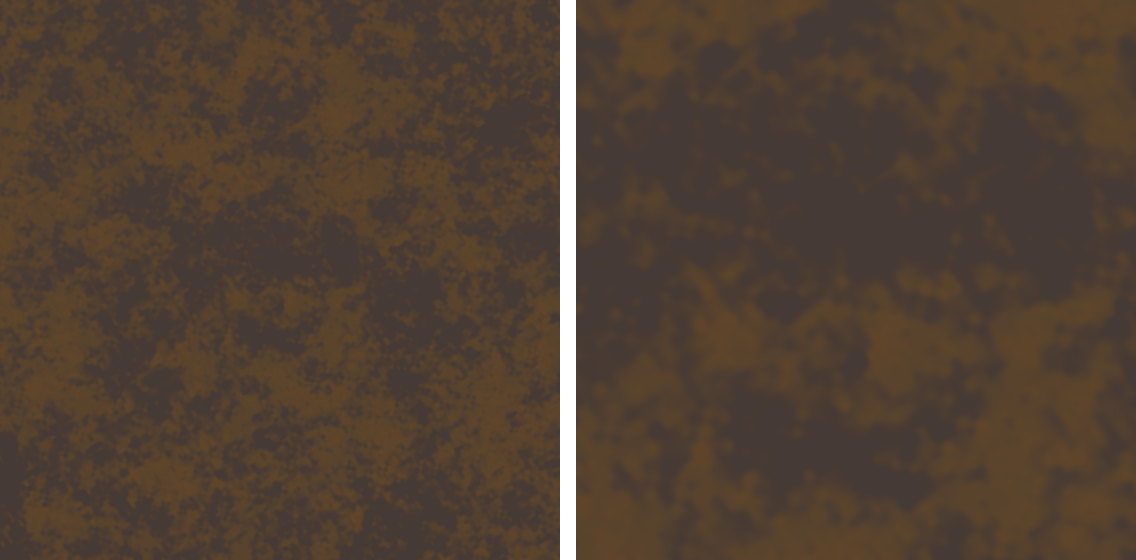
Left, the full canvas; right, a detail of the centre.
This texture is drawn by a Shadertoy shader. Its source:

```glsl
// Weathered rust: dull brown-grey metal mottled by grainy patches of oxide.
// Layered value noise, broad to fine, is soft-clipped into a rust mask,
// and a second noise shifts the rust between dull brown and warm orange.

const vec3 DARK_METAL = vec3(0.272, 0.226, 0.206);
const vec3 DULL_RUST = vec3(0.350, 0.264, 0.176);
const vec3 WARM_RUST = vec3(0.374, 0.269, 0.163);

const float PATCH_CELLS = 8.0;    // broadest patches across the canvas
const float TINT_CELLS = 14.0;    // broadest tint changes across the canvas
const int OCTAVES = 5;
const float GAIN = 1.03;          // strength of each finer layer
const float MASK_CENTER = 0.506;
const float MASK_WIDTH = 0.135;   // half width of the soft clip
const mat2 OCTAVE_TURN = mat2(0.8, 0.6, -0.6, 0.8);

float hash(vec2 cell) {
    uvec2 q = uvec2(ivec2(cell)) * uvec2(1597334673u, 3812015801u);
    uint n = (q.x ^ q.y) * 1597334673u;
    n = (n ^ (n >> 15)) * 2246822519u;
    n ^= n >> 13;
    return float(n >> 8) / 16777216.0;
}

float valueNoise(vec2 p) {
    vec2 cell = floor(p);
    vec2 f = p - cell;
    vec2 w = f * f * (3.0 - 2.0 * f);
    float low = mix(hash(cell), hash(cell + vec2(1.0, 0.0)), w.x);
    float high = mix(hash(cell + vec2(0.0, 1.0)), hash(cell + vec2(1.0)), w.x);
    return mix(low, high, w.y);
}

// Normalised sum of turned octaves, each twice as fine as the last
float layeredNoise(vec2 p) {
    float sum = 0.0, total = 0.0, weight = 1.0;
    for (int i = 0; i < OCTAVES; i++) {
        sum += weight * valueNoise(p);
        total += weight;
        weight *= GAIN;
        p = OCTAVE_TURN * p * 2.0 + vec2(17.3, 41.7);
    }
    return sum / total;
}

void mainImage(out vec4 fragColor, in vec2 fragCoord) {
    vec2 uv = fragCoord / iResolution.y;

    // Rust coverage
    float cover = layeredNoise(uv * PATCH_CELLS + vec2(3.1, 8.6));
    float mask = smoothstep(MASK_CENTER - MASK_WIDTH, MASK_CENTER + MASK_WIDTH, cover);

    // Rust tint
    float tint = layeredNoise(uv * TINT_CELLS + vec2(71.4, 29.8));
    vec3 rust = mix(DULL_RUST, WARM_RUST, smoothstep(0.38, 0.68, tint));

    fragColor = vec4(mix(DARK_METAL, rust, mask), 1.0);
}
```
